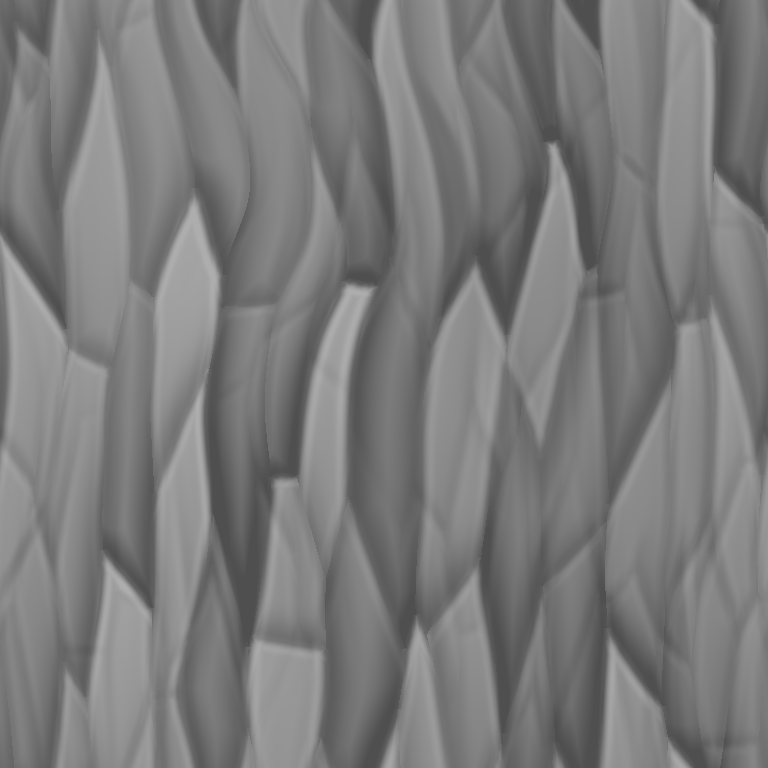
Write a Shadertoy shader that draws this texture map.

```glsl
// Tileable grey height map of tree bark: long, overlapping vertical plates.
// Stretched, wrapped Voronoi cells form the plates; each one leans, so its
// raised edges catch a thin rim while the lower neighbours fall into shade.

const float BASE_GREY = 0.54;
const float PLATE_TONE = 0.115;
const float CREASE_DEPTH = 0.20;
const float RIM_LIGHT = 0.055;
const float LEAN = 1.5;                  // rise of a plate along its length
const vec2 STRETCH = vec2(1.0, 0.19);    // metric that elongates the cells

vec3 hash32(vec2 cell, float seed) {
    vec3 q = fract(vec3(cell.xyx + seed) * vec3(0.1031, 0.1030, 0.0973));
    q += dot(q, q.yxz + 33.33);
    return fract((q.xxy + q.yzz) * q.zyx);
}

vec2 wrapCell(vec2 cell, vec2 period) {
    return floor(mod(cell + 0.5, period));
}

// Value noise in -1..1 that repeats on the unit square.
float wrapNoise(vec2 uv, vec2 period, float seed) {
    vec2 p = uv * period;
    vec2 i = floor(p);
    vec2 f = p - i;
    f = f * f * (3.0 - 2.0 * f);
    float a = hash32(wrapCell(i, period), seed).x;
    float b = hash32(wrapCell(i + vec2(1, 0), period), seed).x;
    float c = hash32(wrapCell(i + vec2(0, 1), period), seed).x;
    float d = hash32(wrapCell(i + vec2(1, 1), period), seed).x;
    return 2.0 * mix(mix(a, b, f.x), mix(c, d, f.x), f.y) - 1.0;
}

float bell(float x, float width) {
    return exp(-x * x / (width * width));
}

// Centre (xy) and level (z) of a plate; odd columns are staggered.
vec3 plate(vec2 cell, vec2 cells, float seed) {
    vec2 id = wrapCell(cell, cells);
    vec3 r = hash32(id, seed);
    vec2 offset = mix(vec2(0.08), vec2(0.92), r.xy);
    offset.y += 0.5 * mod(id.x, 2.0);
    return vec3((cell + offset) / cells, r.z - 0.5);
}

float levelAt(vec3 pl, vec2 p) {
    return pl.z + LEAN * clamp(p.y - pl.y, -0.35, 0.35);
}

// Returns plate level (x), crease darkness (y) and rim brightness (z).
vec3 barkPlates(vec2 p, vec2 cells, float seed, float shadeWidth) {
    vec2 home = floor(p * cells);
    vec3 own = vec3(0.0);
    float nearest = 1e5;
    for (int j = -2; j <= 2; j++)
    for (int i = -2; i <= 2; i++) {
        vec3 pl = plate(home + vec2(i, j), cells, seed);
        float dist = length((pl.xy - p) * STRETCH);
        if (dist < nearest) { nearest = dist; own = pl; }
    }

    float level = levelAt(own, p);
    float edge = 1e5, edgeRise = 0.0, crease = 0.0, rim = 0.0;
    for (int j = -3; j <= 3; j++)
    for (int i = -2; i <= 2; i++) {
        vec3 pl = plate(home + vec2(i, j), cells, seed);
        vec2 gap = pl.xy - own.xy;
        if (dot(gap, gap) < 1e-7) continue;
        // Distance to the border, measured on the canvas.
        vec2 normal = STRETCH * STRETCH * gap;
        float d = dot(0.5 * (pl.xy + own.xy) - p, normal) / length(normal);
        float rise = levelAt(pl, p) - level;
        float under = smoothstep(-0.2, 0.55, rise);
        float depth = 0.28 + 0.72 * min(abs(rise), 1.0);
        crease = max(crease, depth * bell(d, mix(0.006, shadeWidth, under)));
        rim = max(rim, (1.0 - under) * depth * bell(d - 0.012, 0.005));
        if (d < edge) { edge = d; edgeRise = rise; }
    }
    // Meet the neighbour halfway so that the border stays soft.
    level += 0.5 * edgeRise * bell(edge, 0.004);
    return vec3(level, crease, rim);
}

void mainImage(out vec4 fragColor, in vec2 fragCoord) {
    vec2 uv = fragCoord / iResolution.xy;

    // Bend the plates gently sideways.
    vec2 p = uv;
    p.x += 0.034 * wrapNoise(uv, vec2(3, 4), 11.0);
    p.x += 0.009 * wrapNoise(uv, vec2(7, 9), 23.0);

    // Main plates, then fainter splits on their faces.
    vec3 plates = barkPlates(p, vec2(14, 3), 5.0, 0.030);
    vec3 splits = barkPlates(p + vec2(0.03, 0.1), vec2(16, 4), 47.0, 0.012);
    float splitAmount = smoothstep(-0.5, 0.5, wrapNoise(uv, vec2(6, 5), 71.0));

    float grey = BASE_GREY + PLATE_TONE * plates.x;
    grey += splitAmount * (0.022 * splits.x - 0.07 * splits.y + 0.025 * splits.z);
    grey += RIM_LIGHT * plates.z - CREASE_DEPTH * plates.y;

    // Broad light variation and soft lengthwise grain.
    grey += 0.035 * wrapNoise(uv, vec2(3, 3), 83.0);
    grey += 0.014 * wrapNoise(p, vec2(28, 4), 97.0);
    grey += 0.005 * wrapNoise(p, vec2(80, 6), 31.0);

    fragColor = vec4(vec3(clamp(grey, 0.31, 0.68)), 1.0);
}
```
